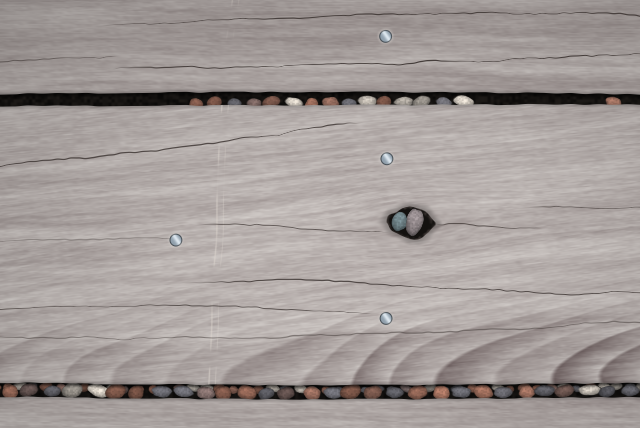
Give the GLSL for this texture, as a Shadertoy shader.

```glsl
// Weathered decking: three boards split by two gaps filled with pebbles.
// Growth rings and stretched noise form the wood; cracks, scratches, screws
// and a knot hole are layered over it. Canvas height = 1.

const vec3 PALE = vec3(.805, .785, .772);
const vec3 DARK = vec3(.57, .53, .525);
const vec3 CRACK = vec3(.25, .22, .21);
const vec3 DEEP = vec3(.075, .067, .06);
const vec3 STEEL = vec3(.56, .62, .67);
const vec2 KNOT = vec2(.957, .481);
const vec2 KNOT_SIZE = vec2(.055, .038);
const float SCREW_RADIUS = .015;
const float RING_SPACING = .13;
const float CRACK_WIDTH = .0011;
const float PI = 3.14159;

const vec2 SCREWS[4] = vec2[4](vec2(.901, .915), vec2(.904, .629),
  vec2(.411, .439), vec2(.902, .256));
// Crack ends: start xy, end xy
const vec4 CRACKS[11] = vec4[11](
  vec4(.19, .938, 1.7, .96), vec4(.2, .838, 1.7, .88),
  vec4(-.1, .857, .28, .865), vec4(-.2, .6, .86, .718),
  vec4(.45, .475, .912, .457), vec4(1.01, .473, 1.27, .466),
  vec4(.4, .335, 1.7, .335), vec4(-.2, .27, .9, .262),
  vec4(-.2, .213, 1.7, .262), vec4(1.22, .516, 1.7, .513),
  vec4(-.2, .432, .45, .443));
// Crack bow, sway, strength
const vec3 BENDS[11] = vec3[11](
  vec3(.018, 0, .9), vec3(-.006, 0, .95), vec3(0, 0, .6), vec3(-.013, 0, .85),
  vec3(.004, .003, .75), vec3(0, .002, .75), vec3(-.008, .014, .85),
  vec3(.02, 0, .75), vec3(-.022, 0, .5), vec3(0, 0, .65), vec3(0, 0, .35));

float hash(vec2 p) { return fract(sin(dot(p, vec2(127.1, 311.7))) * 43758.5); }

float noise(vec2 p) {
  vec2 i = floor(p), f = fract(p);
  f = f * f * (3. - 2. * f);
  return mix(mix(hash(i), hash(i + vec2(1, 0)), f.x),
             mix(hash(i + vec2(0, 1)), hash(i + 1.), f.x), f.y);
}

float cover(float inside, float px) { return clamp(inside / px + .5, 0., 1.); }

// Arched rings on the middle board, straight grain on the others
vec3 wood(vec2 p, bool middle) {
  vec2 d = p - KNOT, k = d / vec2(.17, .075);
  float bend = exp(-dot(k, k)), y = p.y - .5 * d.y * bend;
  float wave = noise(p * vec2(4, 7)) - .5, h = max(y - .09, 0.);
  float ring = (p.x - 11. * h * h + .16 * wave) / RING_SPACING, s = fract(ring);
  float edge = smoothstep(0., .14, s) * (1. - s) * (.4 + hash(vec2(floor(ring), 3)));
  float arch = smoothstep(.24, .03, h) * mix(.35, .85, smoothstep(.4, .8, p.x));
  if (middle) y -= .1 * p.x;
  float tone = -.14 + .36 * noise(vec2(p.x * 1.6, y * 32. + wave))
    + .28 * noise(vec2(p.x * 5. + 9., y * 110. + wave * 2.))
    + .24 * noise(vec2(p.x * 38., y * 330.))
    + .16 * noise(vec2(p.x * 90. + y * 60., y * 260.));
  tone += middle ? edge * (arch + .12) + .25 * bend * bend : .17;
  vec2 v = (p - vec2(.85, .4)) / vec2(1.5, 1);
  return mix(PALE, DARK, tone) * (1.04 - .32 * dot(v, v));
}

float cracks(vec2 p, float px) {
  float ink = 0.;
  for (int i = 0; i < 11; i++) {
    vec4 c = CRACKS[i];
    vec3 b = BENDS[i];
    float n = float(i), t = (p.x - c.x) / (c.z - c.x);
    float y = mix(c.y, c.w, t) + b.x * sin(PI * t) + b.y * sin(2. * PI * t)
      + .007 * noise(vec2(p.x * 14., n)) + .003 * noise(vec2(p.x * 60., n)) - .005;
    float width = CRACK_WIDTH * (.4 + 1.1 * noise(vec2(p.x * 9., n + 20.)));
    float fade = smoothstep(0., .15, t) * smoothstep(1., .92, t);
    ink = max(ink, b.z * fade * cover(width - abs(p.y - y), px));
  }
  return ink;
}

vec3 pebble(vec3 under, vec2 p, vec2 radii, float angle, vec3 tint, float px) {
  float c = cos(angle), s = sin(angle);
  vec2 q = mat2(c, s, -s, c) * p / radii;
  float d = length(q) + .2 * (noise(q * 1.6 + tint.xy * 90.) - .5);
  float light = .5 + .5 * sqrt(max(1. - d * d, 0.)) + .15 * p.y / radii.y;
  light *= .88 + .24 * noise(p * 280. + tint.yz * 50.);
  return mix(under, tint * light, cover((1. - d) * radii.y, px));
}

vec3 pebbleRow(vec3 col, vec2 p, float y, float cell, float size, bool sparse, float px) {
  for (int k = -1; k <= 1; k++) {
    float id = floor(p.x / cell) + float(k);
    float a = hash(vec2(id, cell)), b = hash(vec2(id, 7. + cell)), c = hash(vec2(id, 13));
    vec2 at = vec2((id + .35 + .3 * a) * cell, y + .006 * (b - .5));
    if (sparse && abs(at.x - .78) > .33 && abs(at.x - 1.42) > .5 * cell) continue;
    vec3 tint = mix(vec3(.44, .44, .47), vec3(.62, .43, .36), smoothstep(.2, .7, c));
    tint = mix(tint, vec3(.8, .77, .73), step(.82, b)) * (.75 + .4 * a);
    vec2 radii = size * vec2(1.05 + .6 * b, .75 + .35 * c);
    col = pebble(col, p - at, radii, .6 * (a - .5), tint, px);
  }
  return col;
}

void mainImage(out vec4 fragColor, in vec2 fragCoord) {
  float px = 1. / iResolution.y;
  vec2 p = fragCoord * px;
  bool middle = p.y < .767 && p.y > .086, top = p.y > .5;

  // Nearest gap: bottom and top edge
  float arc = sin(PI * p.x / 1.5);
  vec2 rim = top ? vec2(.752 + .003 * p.x, .78 + .005 * arc) : vec2(.073, .106) - .006 * arc;
  rim += .003 * (noise(vec2(p.x * 30., 2)) - .5);
  float gap = min(p.y - rim.x, rim.y - p.y);

  // Boards, worn edges, scratches and cracks
  vec3 col = wood(p, middle) * (1. - .16 * smoothstep(.01, 0., -gap));
  float path = middle ? .478 + .05 * p.y : .4 + .14 * p.y;
  float off = p.x - path - .006 * noise(vec2(p.y * 9., 4));
  float scratch = exp(-off * off * 2.5e5) + .6 * exp(-pow(abs(off - .015) / .0015, 2.));
  scratch *= smoothstep(.25, .7, noise(vec2(p.y * 25., 8)));
  if (!middle) scratch *= step(.84, p.y);
  col = mix(col, vec3(.87, .84, .81), .5 * scratch);
  col = mix(col, CRACK, cracks(p, px));

  // Pebbles in shadow below the boards
  vec3 bed = DEEP * (.5 + noise(p * 140.));
  if (!top) bed = .8 * pebbleRow(bed, p, rim.y - .01, .031, .01, false, px);
  bed = pebbleRow(bed, p, rim.x + (top ? .005 : .015), top ? .044 : .05,
                  top ? .014 : .0165, top, px);
  bed *= mix(.4, 1., smoothstep(0., .012, rim.y - p.y));
  col = mix(col, bed, cover(gap, px));

  // Knot hole with two stones
  vec2 d = p - KNOT, k = d / KNOT_SIZE;
  float hole = 1. - length(k) - .35 * (noise(p * 42.) - .5) - .3 * max(-k.x, 0.) * abs(k.y);
  col *= 1. - .22 * smoothstep(-.45, 0., hole);
  vec3 pit = mix(CRACK, DEEP, smoothstep(0., .28, hole + .2 * noise(p * 150.)));
  pit = pebble(pit, d + vec2(.023, -.001), vec2(.018, .022), .2, vec3(.47, .55, .57), px);
  pit = pebble(pit, d - vec2(.012, 0), vec2(.02, .031), .2, vec3(.61, .57, .58), px);
  col = mix(col, pit, cover(hole * KNOT_SIZE.y, px));

  // Screw heads: dark rim and slanted glint
  for (int i = 0; i < 4; i++) {
    vec2 q = (p - SCREWS[i]) / SCREW_RADIUS;
    float r = length(q), g = 2.2 * (q.x + .7 * q.y - .2);
    vec3 head = mix(STEEL, vec3(.86, .9, .93), exp(-g * g));
    head *= 1. - .5 * smoothstep(.72, .95, r);
    col = mix(col, PALE, .4 * smoothstep(1.5, 1., r));
    col = mix(col, head, cover((1. - r) * SCREW_RADIUS, px));
  }
  fragColor = vec4(col, 1);
}
```
